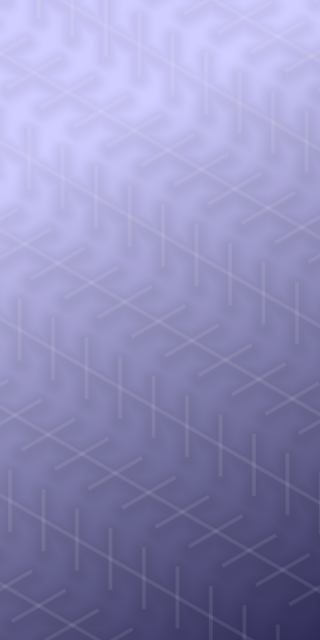
This background is drawn by a WebGL 2 fragment shader. Its source:

```glsl
#version 300 es
precision highp float;
// Zollner pattern: parallel slanted lines crossed by short ticks whose tilt
// mirrors on every other line. Strokes are box distances in a rotated grid,
// drawn as faint white over a soft shadow and a diagonal lavender gradient.

uniform vec2 u_resolution;
out vec4 outColor;

// Lengths are in canvas widths, origin at the lower left.
const vec2  ANCHOR       = vec2(0.0313, 0.4350);  // centre of one upright tick
const float LINE_ANGLE   = radians(-30.0);
const float TICK_ANGLE   = radians(60.0);         // tick tilt from its line
const float LINE_SPACING = 0.2392;
const float TICK_SPACING = 0.1208;
const float TICK_LENGTH  = 0.193;
const float STROKE_WIDTH = 0.0115;
const float STROKE_ALPHA = 0.085;
const float EDGE_SOFTNESS = 0.0025;

const vec2  SHADOW_SHIFT = vec2(0.0, -0.012);
const float SHADOW_BLUR  = 0.032;
const float SHADOW_ALPHA = 0.065;

const vec3  LIGHT_LAVENDER = vec3(0.82, 0.81, 1.01);
const vec3  DEEP_INDIGO    = vec3(0.19, 0.18, 0.35);
const float GRADIENT_START = 0.54;
const float GRADIENT_END   = 2.50;

float boxDistance(vec2 p, vec2 halfSize) {
    vec2 d = abs(p) - halfSize;
    return length(max(d, 0.0)) + min(max(d.x, d.y), 0.0);
}

// Distances to the nearest long line (x) and the nearest tick (y).
vec2 strokeDistances(vec2 p) {
    vec2 along = vec2(cos(LINE_ANGLE), sin(LINE_ANGLE));
    vec2 across = vec2(-along.y, along.x);
    p -= ANCHOR;
    vec2 q = vec2(dot(p, along), dot(p, across));
    vec2 spacing = vec2(TICK_SPACING, LINE_SPACING);
    vec2 cell = floor(q / spacing + 0.5);

    float lineDist = abs(q.y - cell.y * LINE_SPACING) - 0.5 * STROKE_WIDTH;
    float tickDist = 1.0;
    vec2 halfTick = 0.5 * vec2(TICK_LENGTH, STROKE_WIDTH);
    for (int j = -1; j <= 1; j++) {
        for (int i = -1; i <= 1; i++) {
            vec2 id = cell + vec2(i, j);
            vec2 d = q - id * spacing;
            // Even lines lean the ticks back, odd lines lean them forward.
            float lean = mod(id.y, 2.0) < 0.5 ? -1.0 : 1.0;
            vec2 dir = vec2(lean * cos(TICK_ANGLE), sin(TICK_ANGLE));
            vec2 local = vec2(dot(d, dir), dot(d, vec2(-dir.y, dir.x)));
            tickDist = min(tickDist, boxDistance(local, halfTick));
        }
    }
    return vec2(lineDist, tickDist);
}

// Diagonal gradient, palest at the upper left.
vec3 background(vec2 uv) {
    float t = 2.0 * (1.0 - uv.y) + 0.5 * uv.x;
    float fade = clamp((t - GRADIENT_START) / (GRADIENT_END - GRADIENT_START), 0.0, 1.0);
    return mix(LIGHT_LAVENDER, DEEP_INDIGO, fade);
}

void main() {
    vec2 p = gl_FragCoord.xy / u_resolution.x;
    float edge = max(EDGE_SOFTNESS, 0.5 / u_resolution.x);
    vec3 color = background(gl_FragCoord.xy / u_resolution);

    // Soft shadow shared by lines and ticks.
    vec2 s = max(strokeDistances(p - SHADOW_SHIFT), 0.0) / SHADOW_BLUR;
    float nearest = min(s.x, s.y);
    color *= 1.0 - SHADOW_ALPHA * exp(-nearest * nearest);

    // Translucent strokes, brighter where they cross.
    vec2 cover = 1.0 - smoothstep(-edge, edge, strokeDistances(p));
    color = mix(color, vec3(1.0), STROKE_ALPHA * cover.x);
    color = mix(color, vec3(1.0), STROKE_ALPHA * cover.y);

    outColor = vec4(color, 1.0);
}
```
